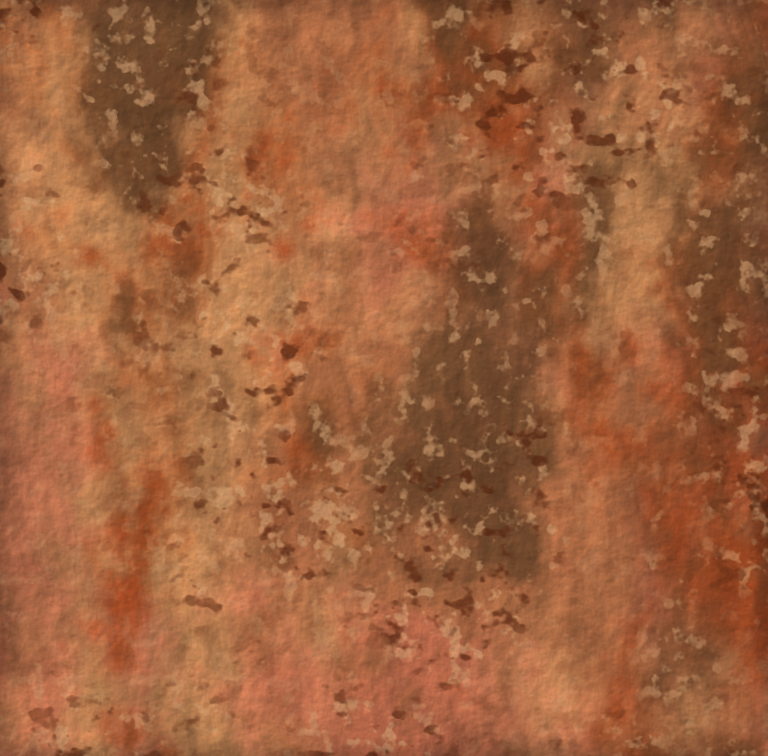
Give the GLSL for this texture, as a Shadertoy shader.

```glsl
// Weathered fresco-like paint: soft upright clouds of ochre, rose, rust and umber.
// Warped fractal noise lays the colour patches; finer noise crumbles their edges
// and adds flecks, pits, brushed streaks and a shallow lit relief.

const vec3 CLAY  = vec3(0.68, 0.415, 0.265);
const vec3 OCHRE = vec3(0.745, 0.510, 0.325);
const vec3 ROSE  = vec3(0.67, 0.355, 0.270);
const vec3 RUST  = vec3(0.540, 0.225, 0.095);
const vec3 UMBER = vec3(0.370, 0.240, 0.145);
const vec3 CREAM = vec3(0.830, 0.640, 0.460);
const vec3 PIT   = vec3(0.340, 0.150, 0.070);

const vec2  PATCH_SCALE  = vec2(4.6, 2.7);    // upright colour clouds
const vec2  STREAK_SCALE = vec2(75.0, 16.0);  // brushed vertical streaks
const float MOTTLE_SCALE = 24.0;
const float FLECK_SCALE  = 60.0;
const float RELIEF_SCALE = 85.0;
const float WARP         = 0.09;
const float CRUMBLE      = 0.30;
const float RELIEF       = 0.34;
const vec2  LIGHT_STEP   = vec2(-0.0022, 0.0026);

float hash(vec2 cell) {
    uvec2 q = uvec2(ivec2(cell)) * uvec2(1597334673u, 3812015801u);
    uint n = (q.x ^ q.y) * 1597334673u;
    n = (n ^ (n >> 15)) * 2246822519u;
    n ^= n >> 13;
    return float(n >> 8) / 16777216.0;
}

float noise(vec2 p) {
    vec2 cell = floor(p);
    vec2 f = p - cell;
    f = f * f * (3.0 - 2.0 * f);
    float low  = mix(hash(cell), hash(cell + vec2(1, 0)), f.x);
    float high = mix(hash(cell + vec2(0, 1)), hash(cell + vec2(1, 1)), f.x);
    return mix(low, high, f.y);
}

// Fractal noise in 0..1, turned a little at each octave.
float fbm(vec2 p, int octaves) {
    const mat2 TURN = mat2(0.8, 0.6, -0.6, 0.8);
    float sum = 0.0, total = 0.0, weight = 1.0;
    for (int i = 0; i < octaves; i++) {
        sum += weight * noise(p);
        total += weight;
        weight *= 0.54;
        p = TURN * p * 2.03 + 17.3;
    }
    return sum / total;
}

// Broad patch mask whose rim is broken up by the mottling.
float patchMask(vec2 p, float seed, float mottle, float lo, float hi) {
    float cloud = fbm(p * PATCH_SCALE + seed, 5);
    return smoothstep(lo, hi, cloud + CRUMBLE * (mottle - 0.5));
}

void mainImage(out vec4 fragColor, in vec2 fragCoord) {
    vec2 uv = fragCoord / iResolution.y;
    vec2 size = iResolution.xy / iResolution.y;
    vec2 drift = vec2(fbm(uv * 5.0 + 3.7, 3), fbm(uv * 5.0 + 41.2, 3)) - 0.5;
    vec2 p = uv + WARP * drift;

    float mottle = fbm(uv * MOTTLE_SCALE + 9.0, 5);
    float streak = fbm(p * STREAK_SCALE + 60.0, 3);

    // Colour clouds, from the pale ground to the darkest stains
    float ochre = patchMask(p, 12.0, mottle, 0.36, 0.66);
    float rose  = patchMask(p, 83.0, mottle, 0.42, 0.68);
    float rust  = patchMask(p, 151.0, mottle, 0.45, 0.71);
    float umber = patchMask(p, 227.0, mottle, 0.53, 0.74);
    vec3 col = mix(CLAY, OCHRE, ochre);
    col = mix(col, ROSE, 0.60 * rose);
    col = mix(col, RUST, 0.85 * rust);
    col = mix(col, UMBER, 0.85 * umber);

    // Mottled tone and brushed streaks
    col *= 1.0 + 0.42 * (mottle - 0.5) + 0.24 * (streak - 0.5);

    // Chipped cream flecks and dark pits, gathered in worn areas
    float wear = smoothstep(0.42, 0.68, fbm(uv * 6.0 + 310.0, 4));
    float fleck = smoothstep(0.56, 0.76, fbm(uv * FLECK_SCALE + 5.0, 3));
    float pit = smoothstep(0.60, 0.78, fbm(uv * FLECK_SCALE * vec2(0.7, 0.9) + 400.0, 3));
    col = mix(col, CREAM, fleck * (0.16 + 0.40 * max(wear, umber)));
    col = mix(col, PIT, pit * (0.12 + 0.60 * wear));

    // Shallow paint relief lit from the upper left
    vec2 r = uv + 0.3 * LIGHT_STEP;
    float slope = fbm(r * RELIEF_SCALE, 3) - fbm((r + LIGHT_STEP) * RELIEF_SCALE, 3);
    col *= 1.0 + RELIEF * slope;

    // Worn, slightly darker canvas rim
    vec2 border = min(uv, size - uv);
    float rim = min(border.x, border.y) + 0.03 * (mottle - 0.5);
    col *= mix(0.80, 1.0, smoothstep(-0.01, 0.035, rim));

    fragColor = vec4(clamp(col, 0.0, 1.0), 1.0);
}
```
